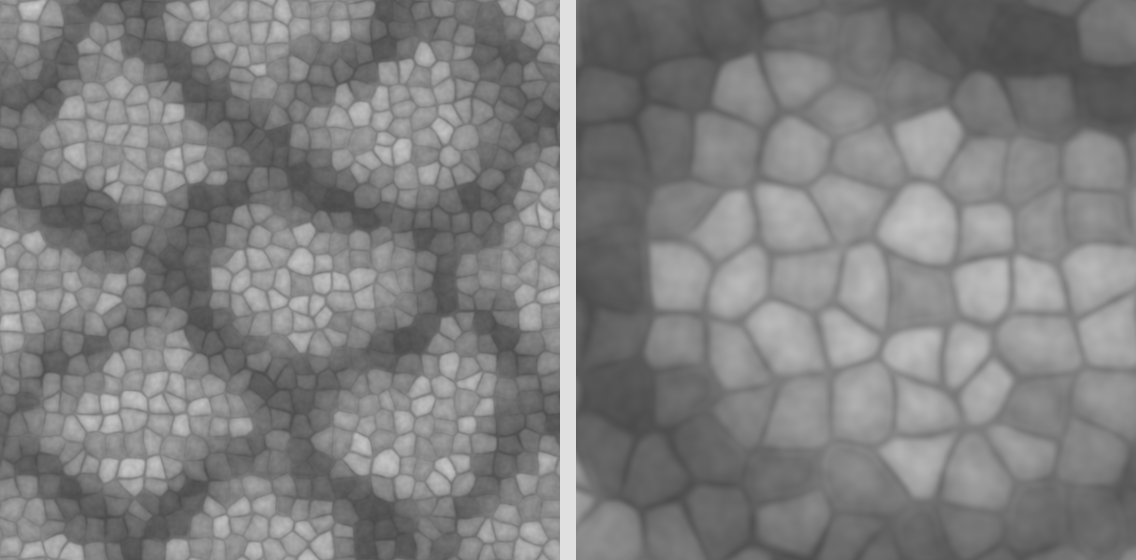
Left: the whole. Right: its middle third, enlarged.
This texture is drawn by a Shadertoy shader. Its source:

```glsl
// Grey reptile skin: small domed scales, darkened along a diagonal net of soft bands.

const float SCALES_ACROSS = 27.0;
const float BAND_TONE = 0.365;
const float PLATE_TONE = 0.645;

vec2 hash2(vec2 p) {
    vec3 h = fract(p.xyx * vec3(0.1031, 0.1030, 0.0973));
    h += dot(h, h.yzx + 33.33);
    return fract((h.xx + h.yz) * h.zy);
}

// Gradient noise, roughly -0.7 to 0.7
float cornerSlope(vec2 corner, vec2 offset) {
    float angle = 6.2832 * hash2(corner + 71.0).x;
    return dot(vec2(cos(angle), sin(angle)), offset);
}

float gradientNoise(vec2 p) {
    vec2 i = floor(p), f = fract(p);
    vec2 u = f * f * f * (f * (f * 6.0 - 15.0) + 10.0);
    vec2 e = vec2(1.0, 0.0);
    float low = mix(cornerSlope(i, f), cornerSlope(i + e, f - e), u.x);
    float high = mix(cornerSlope(i + e.yx, f - e.yx), cornerSlope(i + 1.0, f - 1.0), u.x);
    return mix(low, high, u.y);
}

vec2 warp(vec2 p, float frequency, float amount) {
    vec2 q = p * frequency;
    return p + amount * vec2(gradientNoise(q), gradientNoise(q + 37.7));
}

vec2 cellSite(vec2 cell, float jitter) {
    return cell + 0.5 + jitter * (hash2(cell + 19.0) - 0.5);
}

// Voronoi cell: xy = its site, z = distance to its border with rounded corners
vec3 voronoi(vec2 p, float jitter, float sharpness) {
    vec2 base = floor(p), nearest = base;
    float best = 1e3;
    for (int y = -1; y <= 1; y++)
    for (int x = -1; x <= 1; x++) {
        vec2 site = cellSite(base + vec2(x, y), jitter);
        float d = dot(site - p, site - p);
        if (d < best) { best = d; nearest = base + vec2(x, y); }
    }
    vec2 home = cellSite(nearest, jitter);
    float sum = 0.0;
    for (int y = -2; y <= 2; y++)
    for (int x = -2; x <= 2; x++) {
        if (x == 0 && y == 0) continue;
        vec2 site = cellSite(nearest + vec2(x, y), jitter);
        float border = dot(0.5 * (home + site) - p, normalize(site - home));
        sum += exp(-sharpness * border);
    }
    return vec3(home, -log(sum) / sharpness);
}

// Large diamond plates: 0 in the dark bands, rising softly to 1 inside
float plateMask(vec2 p) {
    vec2 w = warp(p, 6.0, 0.06);
    vec2 diamond = 2.0 * vec2(w.x + w.y, w.x - w.y) + 0.5;
    float border = voronoi(diamond, 0.35, 30.0).z;
    float patches = 0.13 * gradientNoise(p * 7.0 + 5.0) + 0.10 * gradientNoise(p * 15.0 + 9.0);
    return smoothstep(-0.06, 0.30, border + patches);
}

// Dark seam plus a broad dome
float scaleShade(float border) {
    return 0.79 + 0.13 * smoothstep(-0.02, 0.12, border)
                + 0.11 * smoothstep(0.0, 0.40, border);
}

void mainImage(out vec4 fragColor, in vec2 fragCoord) {
    vec2 p = fragCoord / iResolution.y;

    // Small scales
    vec2 q = warp(p * SCALES_ACROSS, 0.8, 0.22);
    vec3 cell = voronoi(q, 0.68, 20.0);
    vec2 site = cell.xy / SCALES_ACROSS;
    float inside = smoothstep(-0.02, 0.16, cell.z);

    // Each scale takes the band tone of its site, blending towards its neighbours
    float plate = mix(plateMask(p), plateMask(site), 0.75 * inside);
    float tone = mix(BAND_TONE, PLATE_TONE, plate);
    float variation = hash2(floor(cell.xy) + 53.0).y - 0.5;
    tone *= 1.0 + 0.25 * variation * inside;

    // Seams, a faint light from above and cloudy grain
    float shade = mix(0.94, scaleShade(cell.z), 0.6 + 0.4 * plate);
    shade += 0.06 * (q.y - cell.y) * inside;
    shade += 0.09 * gradientNoise(p * 48.0) + 0.06 * gradientNoise(p * 115.0);

    fragColor = vec4(vec3(tone * shade), 1.0);
}
```
